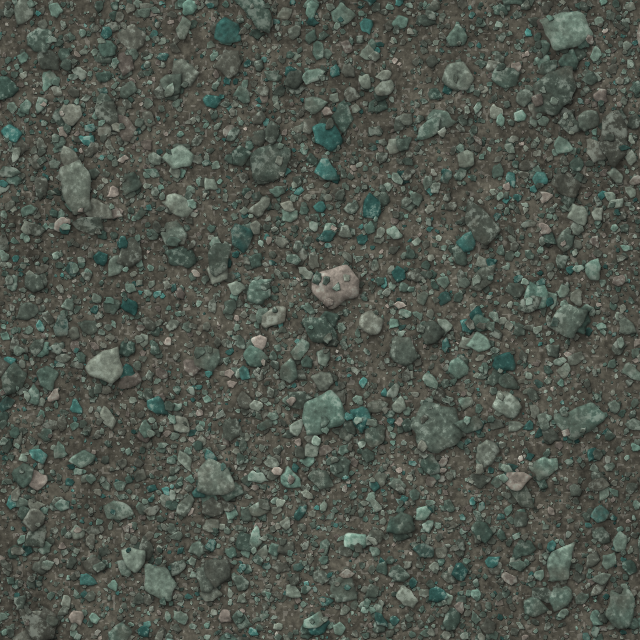
Reproduce this texture procedurally as a Shadertoy shader.

```glsl
// Damp gravel ground: grey-green crushed stones bedded in brown grit.
// Grids of jittered, rounded random polygons are stacked from fine to coarse,
// each stone with its own tint, bevel light, mineral patches and contact shadow.

const float TAU = 6.2831853;
const vec2 LIGHT = vec2(-0.55, 0.83);

vec4 hash4(vec2 p) {
    vec4 q = fract(p.xyxy * vec4(0.1031, 0.1030, 0.0973, 0.1099));
    q += dot(q, q.wzxy + 33.33);
    return fract((q.xxyz + q.yzzw) * q.zywx);
}

float noise(vec2 p) {
    vec2 i = floor(p), f = fract(p);
    f = f * f * (3.0 - 2.0 * f);
    float low = mix(hash4(i).x, hash4(i + vec2(1, 0)).x, f.x);
    float high = mix(hash4(i + vec2(0, 1)).x, hash4(i + vec2(1, 1)).x, f.x);
    return mix(low, high, f.y);
}

float fbm(vec2 p) {
    float sum = 0.0, amp = 0.53;
    for (int i = 0; i < 4; i++) {
        sum += amp * noise(p);
        p = mat2(1.6, 1.2, -1.2, 1.6) * p + 17.3;
        amp *= 0.5;
    }
    return sum;
}

vec3 soilColor(vec2 uv) {
    float clumps = fbm(uv * 34.0);
    float grit = fbm(uv * 170.0 + 40.0);
    vec3 soil = vec3(0.285, 0.277, 0.245) * (0.45 + 0.45 * clumps + 0.65 * grit);
    return soil + 0.09 * smoothstep(0.7, 0.85, noise(uv * 230.0));
}

// Tint and mineral texture of one stone
vec3 stoneColor(vec2 uv, vec2 id, vec4 rnd) {
    vec2 shift = rnd.xy * 40.0;
    vec3 tint = mix(vec3(0.335, 0.345, 0.312), vec3(0.275, 0.362, 0.325), rnd.z);
    if (rnd.w > 0.93) tint = vec3(0.19, 0.335, 0.315);
    if (rnd.w < 0.06) tint = vec3(0.43, 0.405, 0.375);
    float tone = hash4(id + 9.7).y;
    tint *= 0.74 + 0.60 * tone * tone;
    float mottle = fbm(uv * 60.0 + shift);
    float speckle = fbm(uv * 190.0 + shift);
    tint *= 0.50 + 0.45 * mottle + 0.60 * speckle;
    float mineral = smoothstep(0.50, 0.70, 0.5 * mottle + 0.5 * speckle + 0.12 * (rnd.y - 0.5));
    return mix(tint, vec3(0.54, 0.58, 0.54), 0.55 * mineral);
}

// Lays one grid of stones over the ground
void scatterStones(inout vec3 ground, vec2 uv, vec3 soil, float cells, float density, float seed) {
    vec2 home = floor(uv * cells);
    float blur = cells * max(0.0010, 0.8 / iResolution.y);
    vec2 warp = vec2(noise(uv * cells * 4.0 + seed), noise(uv * cells * 4.0 + seed + 50.0)) - 0.5;
    for (int y = -1; y <= 1; y++)
    for (int x = -1; x <= 1; x++) {
        vec2 id = home + vec2(x, y);
        vec4 place = hash4(id + seed), look = hash4(id + seed + 71.3);
        float crowd = 0.65 + 0.7 * noise(id / cells * 7.0 + 3.0);
        if (place.x > density * crowd) continue;
        vec2 p = uv * cells - id - 0.5 - (place.yz - 0.5) * 0.7;
        if (dot(p, p) > 1.2) continue;

        // Rounded polygon: soft maximum over randomly turned edges
        float radius = mix(0.24, 0.56, place.w * place.w);
        float turn = look.x * TAU;
        mat2 spin = mat2(cos(turn), sin(turn), -sin(turn), cos(turn));
        vec2 q = spin * (p + warp * 0.24 * radius);
        q.y *= 1.0 + 0.6 * look.y;
        float total = 0.0;
        vec2 slope = vec2(0);
        for (int k = 0; k < 6; k++) {
            vec4 edge = hash4(id + seed + 13.7 * float(k + 1));
            float angle = (float(k) + 0.8 * edge.x) * TAU / 6.0;
            vec2 dir = vec2(cos(angle), sin(angle));
            float away = dot(q, dir) / radius - mix(0.72, 1.05, edge.y);
            float weight = exp(min(16.0 * away, 60.0));
            total += weight;
            slope += dir * weight;
        }
        float dist = log(total) / 16.0 * radius;
        vec2 normal = (slope / total) * spin;
        float facing = dot(normal, LIGHT);

        // Contact shadow, deeper on the side away from the light
        float contact = exp(-max(dist, 0.0) / (0.17 * radius));
        ground *= 1.0 - contact * (0.30 - 0.24 * facing);

        float cover = smoothstep(blur, -blur, dist);
        if (cover <= 0.0) continue;
        vec3 stone = stoneColor(uv, id + seed, look);
        float bevel = 1.0 - smoothstep(0.0, 0.42 * radius, -dist);
        float rim = 1.0 - smoothstep(0.0, 0.14 * radius, -dist);
        float tilt = dot(p, hash4(id + seed + 5.1).xy - 0.5) / radius;
        stone *= 1.0 + 0.30 * bevel * facing + 0.22 * tilt - 0.16 * rim;

        // Dust and partial burial
        float dust = smoothstep(0.40, 0.75, fbm(uv * 28.0 + look.zw * 30.0));
        stone = mix(stone, soil, 0.55 * dust * look.x + 0.18 * look.y);
        ground = mix(ground, stone, cover);
    }
}

void mainImage(out vec4 fragColor, in vec2 fragCoord) {
    vec2 uv = fragCoord / iResolution.y;
    vec3 soil = soilColor(uv);
    vec3 color = soil;

    // Fine grit first, then coarser stones, then loose chips on top
    scatterStones(color, uv, soil, 118.0, 0.50, 11.0);
    scatterStones(color, uv, soil, 66.0, 0.60, 137.0);
    scatterStones(color, uv, soil, 38.0, 0.62, 263.0);
    scatterStones(color, uv, soil, 23.0, 0.55, 389.0);
    scatterStones(color, uv, soil, 13.0, 0.36, 521.0);
    scatterStones(color, uv, soil, 54.0, 0.20, 647.0);

    // Broad damp and dry areas
    color *= 0.98 + 0.26 * fbm(uv * 5.0 + 8.0);
    fragColor = vec4(clamp(color, 0.0, 1.0), 1.0);
}
```
